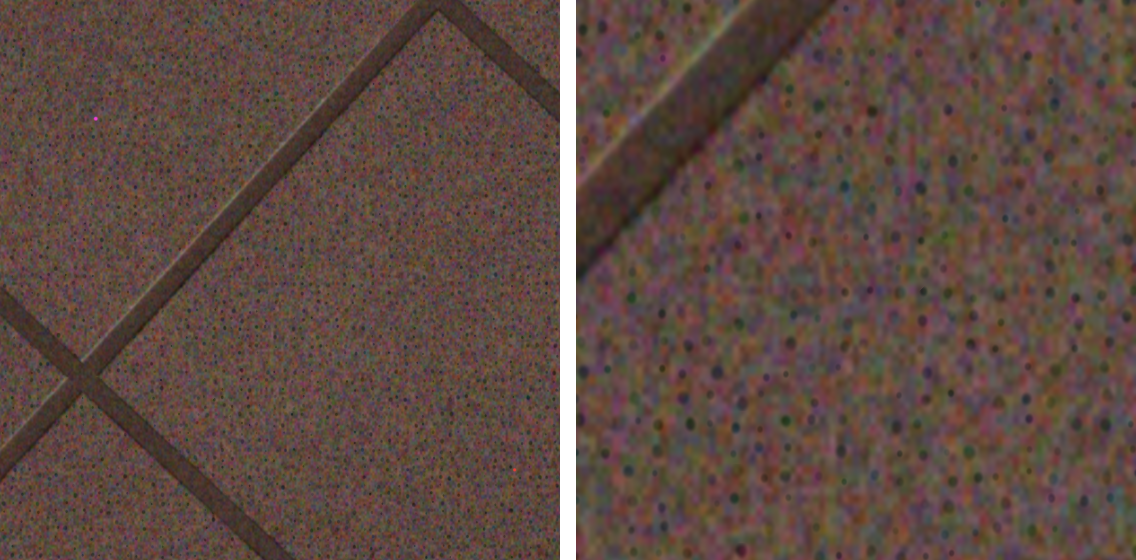
Left, the full canvas; right, a detail of the centre.
Reproduce this texture procedurally as a WebGL 2 fragment shader.

```glsl
#version 300 es
precision highp float;
// Brown speckled square tiles laid diagonally, with dark recessed joints and sensor grain.

#define PITCH 0.932        // tile spacing
#define JOINT_HALF 0.0185  // half width of a joint
#define ANGLE 0.8229       // direction of the rising joints, radians
#define CROSSING vec2(0.147, 0.327)
#define GRAIN_CELLS 210.0
#define GRAIN_AMOUNT 0.19
#define SPECK_CELLS 64.0
#define SPECK_CHANCE 0.65

uniform vec2 u_resolution;
out vec4 outColor;

const vec3 TILE = vec3(0.374, 0.288, 0.258);
const vec3 JOINT = vec3(0.275, 0.207, 0.178);
const vec3 SHADOW = vec3(0.155, 0.110, 0.085);
const vec3 GLINT = vec3(0.500, 0.430, 0.380);
const vec3 SPECK = vec3(0.195, 0.185, 0.165);

// Three random values from 0 to 1 per lattice cell
vec3 hash3(vec2 cell, uint seed) {
    uvec3 v = uvec3(ivec3(ivec2(cell), int(seed))) * 1664525u + 1013904223u;
    v.x += v.y * v.z; v.y += v.z * v.x; v.z += v.x * v.y;
    v ^= v >> 16u;
    v.x += v.y * v.z; v.y += v.z * v.x; v.z += v.x * v.y;
    return vec3(v >> 8u) / 16777216.0;
}

// Smooth noise, independent in each channel, from -0.5 to 0.5
vec3 noise3(vec2 p, uint seed) {
    vec2 i = floor(p), f = fract(p);
    f = f * f * (3.0 - 2.0 * f);
    vec3 low = mix(hash3(i, seed), hash3(i + vec2(1, 0), seed), f.x);
    vec3 high = mix(hash3(i + vec2(0, 1), seed), hash3(i + vec2(1, 1), seed), f.x);
    return mix(low, high, f.y) - 0.5;
}

// Signed distance to the nearest joint centre on each axis
vec2 jointOffset(vec2 p) {
    return p - PITCH * round(p / PITCH);
}

// Soft line of the given width
float line(float d, float width) {
    return exp(-d * d / (width * width));
}

// Scattered dark grains, one at most per cell
float specks(vec2 uv) {
    vec2 p = uv * SPECK_CELLS, cell = floor(p);
    vec3 place = hash3(cell, 11u), kind = hash3(cell, 12u);
    float radius = mix(0.12, 0.28, kind.x);
    float d = length((p - cell - mix(vec2(0.28), vec2(0.72), place.xy)) * vec2(1.1, 0.9));
    float density = SPECK_CHANCE + 0.15 * (uv.x - uv.y);
    return step(kind.y, density) * mix(0.35, 0.9, kind.z) * (1.0 - smoothstep(radius * 0.4, radius * 1.3, d));
}

// Small stuck-sensor dot
float hotDot(vec2 uv, vec2 centre, float radius) {
    return 1.0 - smoothstep(radius * 0.4, radius * 1.4, length(uv - centre));
}

void main() {
    vec2 uv = gl_FragCoord.xy / min(u_resolution.x, u_resolution.y);
    float soft = max(0.0022, 1.0 / min(u_resolution.x, u_resolution.y));

    // Tile frame: x across the rising joints, y along them
    vec2 along = vec2(cos(ANGLE), sin(ANGLE));
    vec2 rel = uv - CROSSING;
    vec2 frame = vec2(dot(rel, vec2(along.y, -along.x)), dot(rel, along));
    vec2 offset = jointOffset(frame);
    vec2 fromJoint = abs(offset) - JOINT_HALF;
    float edge = min(fromJoint.x, fromJoint.y);
    float joint = 1.0 - smoothstep(-soft, soft, edge);

    // Tile body with broad shading and specks
    vec3 color = TILE * (1.0 + 0.05 * noise3(uv * 5.0, 3u).x);
    color *= 1.03 - 0.10 * dot(uv - 0.5, uv - 0.5);
    color = mix(color, SPECK, specks(uv) * (1.0 - joint));

    // Joint, darker toward the lower right side of the rising lines
    float onRising = smoothstep(-soft, soft, fromJoint.y);
    float onFalling = smoothstep(-soft, soft, fromJoint.x);
    float slope = clamp(offset.x / JOINT_HALF, -1.0, 1.0);
    color = mix(color, JOINT * (1.0 - 0.08 * slope * onRising), joint);

    // Contact shadows along the tile edges
    float wear = 0.8 + 0.6 * noise3(frame * 22.0, 5u).x;
    float shade = line(offset.x - JOINT_HALF, 0.0038) * onRising * 0.75;
    shade = max(shade, line(fromJoint.y, 0.0032) * onFalling * 0.5);
    color = mix(color, SHADOW, shade * wear);

    // Worn light edge on the upper left side of the rising joints
    float fade = 1.0 - 0.75 * smoothstep(0.68, 0.92, frame.y);
    float glint = line(offset.x + JOINT_HALF + 0.001, 0.0036) * onRising;
    color = mix(color, GLINT, glint * fade * wear * 0.85);

    // Coloured grain in two sizes, slightly taller than wide
    vec2 grainPoint = uv * GRAIN_CELLS * vec2(1.0, 0.8);
    vec3 grain = noise3(grainPoint, 7u) + 0.6 * noise3(grainPoint * 0.53, 8u);
    float luma = noise3(grainPoint * 1.4, 9u).x;
    color += GRAIN_AMOUNT * (grain * vec3(0.85, 0.60, 0.85) + 0.35 * luma) * mix(1.0, 0.6, joint);

    // Two stuck dots
    color = mix(color, vec3(0.95, 0.25, 0.85), hotDot(uv, vec2(0.171, 0.788), 0.0036));
    color = mix(color, vec3(0.90, 0.25, 0.22), hotDot(uv, vec2(0.919, 0.161), 0.0030));

    outColor = vec4(clamp(color, 0.0, 1.0), 1.0);
}
```
